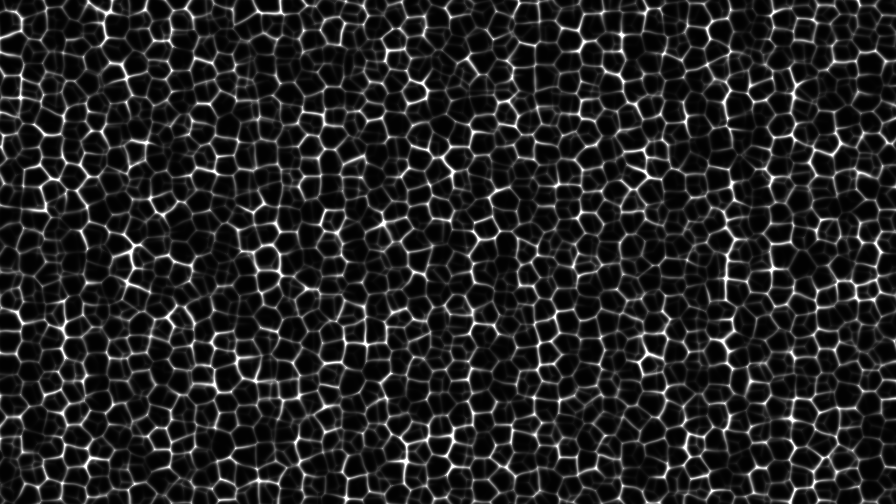
Give the GLSL for this texture, as a WebGL 2 fragment shader.

```glsl
#version 300 es
precision highp float;
// Glowing irregular honeycomb: staggered columns of dark cells with uneven bright walls.

uniform vec2 u_resolution;
out vec4 fragColor;

const float ROWS = 23.5;        // cells per canvas height
const float WALL_WIDTH = 0.07;  // glow half-width, in cells
const float WALL_SOFT = 0.02;   // rounds the crest of a wall
const vec2 JITTER = vec2(0.46, 0.56);

vec2 hash22(vec2 p) {
    vec3 q = fract(p.xyx * vec3(0.1031, 0.1030, 0.0973));
    q += dot(q, q.yzx + 33.33);
    return fract((q.xx + q.yz) * q.zy);
}

float gradientDot(vec2 corner, vec2 offset) {
    float angle = 6.2832 * hash22(corner).x;
    return dot(vec2(cos(angle), sin(angle)), offset);
}

float gradientNoise(vec2 p) {
    vec2 i = floor(p);
    vec2 f = p - i;
    vec2 u = f * f * f * (f * (f * 6.0 - 15.0) + 10.0);
    vec2 e = vec2(1.0, 0.0);
    float low = mix(gradientDot(i, f), gradientDot(i + e, f - e), u.x);
    float high = mix(gradientDot(i + e.yx, f - e.yx), gradientDot(i + 1.0, f - 1.0), u.x);
    return mix(low, high, u.y);
}

// Vertical offset that staggers neighbouring columns
float columnShift(float column, float seed) {
    return 0.5 * mod(column, 2.0) + 0.25 * hash22(vec2(column, seed)).x;
}

vec2 cellIndex(vec2 p, vec2 step, float seed) {
    float column = floor(p.x) + step.x;
    return vec2(column, floor(p.y - columnShift(column, seed)) + step.y);
}

vec2 cellCentre(vec2 id, float seed) {
    vec2 wobble = (hash22(id + seed) - 0.5) * JITTER;
    return id + 0.5 + wobble + vec2(0.0, columnShift(id.x, seed));
}

float wallGlow(float dist, float width) {
    float d = sqrt(dist * dist + WALL_SOFT * WALL_SOFT);
    return exp(-pow(d / width, 1.3));
}

// Sum of the glow of all walls around the cell holding p; junctions add up
float cellWalls(vec2 p, float width, float seed) {
    vec2 homeId = vec2(0.0);
    vec2 home = vec2(0.0);
    float nearest = 1e3;
    for (int y = -1; y <= 1; y++) {
        for (int x = -1; x <= 1; x++) {
            vec2 id = cellIndex(p, vec2(x, y), seed);
            vec2 centre = cellCentre(id, seed);
            float d = distance(p, centre);
            if (d < nearest) {
                nearest = d;
                homeId = id;
                home = centre;
            }
        }
    }

    float glow = 0.0;
    for (int y = -2; y <= 2; y++) {
        for (int x = -2; x <= 2; x++) {
            vec2 id = cellIndex(p, vec2(x, y), seed);
            vec2 gap = cellCentre(id, seed) - home;
            float span = length(gap);
            if (span > 0.001) {
                float dist = dot(home + 0.5 * gap - p, gap / span);
                float strength = mix(0.4, 1.3, hash22(homeId + id + seed + 7.0).y);
                glow += strength * wallGlow(dist, width);
            }
        }
    }
    return glow;
}

// Patchy brightness, partly drawn out along the columns
float patchiness(vec2 p) {
    float spots = gradientNoise(p * 0.75 + 31.0);
    float streaks = gradientNoise(p * vec2(0.9, 0.22) + 83.0);
    return smoothstep(-0.45, 0.55, 0.8 * spots + 0.6 * streaks);
}

void main() {
    vec2 p = gl_FragCoord.xy / u_resolution.y * ROWS + 100.0;

    // Main network, with a gentle bend in its walls
    vec2 bend = vec2(gradientNoise(p * 1.3), gradientNoise(p * 1.3 + 57.0));
    float walls = cellWalls(p + 0.12 * bend, WALL_WIDTH, 3.0);
    float light = walls * mix(0.13, 1.0, patchiness(p));

    // Faint second network showing through in places
    float ghost = cellWalls(p + vec2(0.37, 0.21), WALL_WIDTH * 1.2, 19.0);
    light += 0.2 * ghost * patchiness(p + 40.0);

    fragColor = vec4(vec3(clamp(0.008 + light, 0.0, 1.0)), 1.0);
}
```
